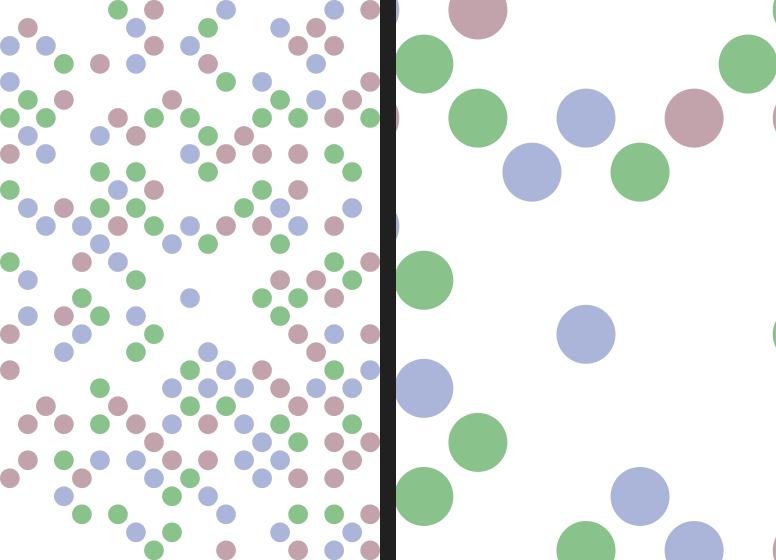
Left, the full canvas; right, a detail of the centre.
This pattern is drawn by a Shadertoy shader. Its source:

```glsl
// Flat pastel dots scattered over a staggered 21 by 31 lattice on white.
// Each point finds its nearest checkerboard slot in a rotated grid;
// hashes of the slot decide whether a dot is there and which colour it has.

const vec2  GRID     = vec2(21.0, 31.0);   // columns and rows of half-steps
const float DIAMETER = 18.0 / 16.5;        // dot diameter in lattice steps
const float FILL     = 0.575;              // share of slots holding a dot
const float SEED     = 7.0;

const vec3 PAPER = vec3(1.0);
const vec3 BLUE  = vec3(0.67, 0.71, 0.85);
const vec3 GREEN = vec3(0.54, 0.76, 0.55);
const vec3 ROSE  = vec3(0.76, 0.64, 0.67);

float hash(vec2 p) {
    return fract(sin(dot(p, vec2(127.1, 311.7))) * 43758.5453);
}

// Nearest lattice point whose column and row add up to an even number
vec2 nearestSlot(vec2 p) {
    vec2 diagonal = floor(0.5 * vec2(p.x + p.y, p.x - p.y) + 0.5);
    return vec2(diagonal.x + diagonal.y, diagonal.x - diagonal.y);
}

vec3 dotColour(vec2 slot) {
    float pick = hash(slot + SEED + 41.0);
    return pick < 0.35 ? BLUE : pick < 0.68 ? GREEN : ROSE;
}

void mainImage(out vec4 fragColor, in vec2 fragCoord) {
    // Lattice coordinates from the top left; outer dots touch the sides
    float stepsPerPixel = (GRID.x - 1.0 + DIAMETER) / iResolution.x;
    vec2 fromTopLeft = vec2(fragCoord.x, iResolution.y - fragCoord.y);
    vec2 p = fromTopLeft * stepsPerPixel - 0.5 * DIAMETER;

    // Slot occupancy, limited to the lattice
    vec2 slot = nearestSlot(p);
    bool inside = all(greaterThanEqual(slot, vec2(0.0))) && all(lessThan(slot, GRID));
    bool filled = inside && hash(slot + SEED) < FILL;

    // Disc with a one-pixel soft edge
    float dist = length(p - slot) - 0.5 * DIAMETER;
    float cover = filled ? clamp(0.5 - dist / stepsPerPixel, 0.0, 1.0) : 0.0;

    fragColor = vec4(mix(PAPER, dotColour(slot), cover), 1.0);
}
```
